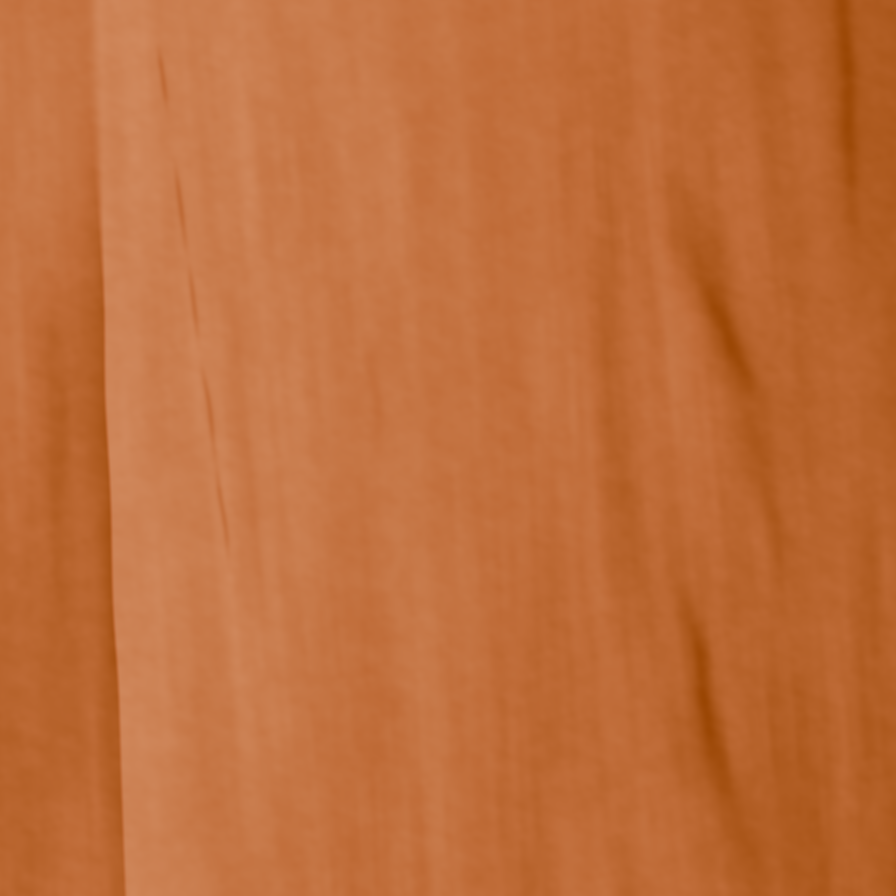
Give the GLSL for this texture, as a Shadertoy shader.

```glsl
// Warm reddish wood: a narrow board beside a wide one, with soft leaning grain.
// A tone value is summed from broad shading, stretched noise, a seam and
// tapered dark streaks, then turned into colour by a three-stop ramp.
#define DARK_WOOD vec3(0.655, 0.325, 0.085)
#define MID_WOOD vec3(0.752, 0.422, 0.220)
#define LIGHT_WOOD vec3(0.808, 0.520, 0.345)
#define GRAIN_STRENGTH 0.42
#define FIBRE_STRENGTH 0.20
#define MOTTLE_STRENGTH 0.15
#define STREAK_STRENGTH 0.46
#define SEAM_STRENGTH 0.42

float hash(vec2 p) {
    vec3 q = fract(vec3(p.xyx) * 0.1031);
    q += dot(q, q.yzx + 33.33);
    return fract((q.x + q.y) * q.z);
}

// Smooth value noise, centred on zero
float noise(vec2 p) {
    vec2 cell = floor(p), f = fract(p);
    f = f * f * (3.0 - 2.0 * f);
    float low = mix(hash(cell), hash(cell + vec2(1, 0)), f.x);
    float high = mix(hash(cell + vec2(0, 1)), hash(cell + vec2(1, 1)), f.x);
    return mix(low, high, f.y) - 0.5;
}

// Soft dark stroke from a to b, tapered at both ends
float streak(vec2 p, vec2 a, vec2 b, float width) {
    vec2 axis = b - a;
    float along = dot(p - a, axis) / dot(axis, axis);
    float across = dot(p - a, vec2(axis.y, -axis.x)) / length(axis);
    float t = clamp(along, 0.0, 1.0);
    float taper = smoothstep(0.0, 0.35, t) * (1.0 - smoothstep(0.55, 1.0, t));
    across += width * 0.9 * noise(vec2(across * 30.0, p.y * 22.0));
    return taper * exp(-across * across / (width * width));
}

// How far the fibres drift to the right on their way down
float fibreLean(float x) {
    float left = smoothstep(0.13, 0.25, x) * (1.0 - smoothstep(0.3, 0.5, x));
    float right = smoothstep(0.6, 0.78, x) * (1.0 - smoothstep(0.82, 1.0, x));
    return 0.04 + 0.06 * left + 0.06 * right;
}

// Light beside the seam, darker toward the right and the upper right corner
float broadShading(vec2 p, float wideBoard) {
    float wide = mix(0.88, 0.30, smoothstep(0.10, 0.95, p.x));
    wide -= 0.26 * smoothstep(0.88, 1.03, p.x) * smoothstep(0.1, 1.0, p.y);
    wide -= 0.08 * (1.0 - smoothstep(0.0, 0.4, p.y));
    float narrow = mix(0.40, 0.72, smoothstep(0.25, 0.95, p.y));
    return mix(narrow, wide, wideBoard);
}

float grain(vec2 p, float board) {
    vec2 g = vec2(p.x + fibreLean(p.x) * (p.y - 0.5) + board * 3.7, p.y);
    float bands = 0.55 * noise(g * vec2(13.0, 1.6)) + 0.5 * noise(g * vec2(29.0, 3.5) + 7.0);
    float fibres = noise(g * vec2(62.0, 5.0) + 19.0) + 0.5 * noise(g * vec2(120.0, 11.0));
    float patches = 0.35 + 0.65 * smoothstep(-0.3, 0.3, noise(p * vec2(7.0, 4.0) + 31.0));
    return GRAIN_STRENGTH * bands + FIBRE_STRENGTH * fibres * patches;
}

// Faint blurry speckle, slightly tilted
float mottle(vec2 p) {
    vec2 q = vec2(p.x - 0.4 * p.y, p.y + 0.4 * p.x);
    return 0.6 * noise(q * vec2(45.0, 60.0)) + 0.5 * noise(q * vec2(95.0, 120.0) + 11.0);
}

// Broken thin pore line running down the light part of the wide board
float poreLine(vec2 p) {
    float sum = 0.0;
    for (int i = 0; i < 5; i++) {
        float k = float(i);
        float top = 0.94 - 0.115 * k + 0.02 * hash(vec2(k, 3.0));
        float len = 0.08 + 0.06 * hash(vec2(k, 8.0));
        float x = 0.178 + 0.140 * (0.94 - top);
        sum += streak(p, vec2(x, top), vec2(x + 0.13 * len, top - len), 0.0036);
    }
    return sum;
}

float darkStreaks(vec2 p) {
    float s = 0.75 * streak(p, vec2(0.73, 0.85), vec2(0.88, 0.43), 0.027);
    s += 0.7 * streak(p, vec2(0.77, 0.72), vec2(0.86, 0.53), 0.011);
    s += 0.5 * streak(p, vec2(0.82, 0.57), vec2(0.91, 0.28), 0.016);
    s += 0.95 * streak(p, vec2(0.75, 0.39), vec2(0.83, 0.03), 0.012);
    s += 0.4 * streak(p, vec2(0.76, 0.26), vec2(0.85, -0.08), 0.026);
    s += 0.7 * streak(p, vec2(0.938, 1.12), vec2(0.952, 0.68), 0.010);
    s += 0.4 * streak(p, vec2(0.413, 0.64), vec2(0.424, 0.47), 0.008);
    s += 0.4 * streak(p, vec2(0.055, 0.72), vec2(0.072, 0.38), 0.012);
    return s + 0.8 * poreLine(p);
}

void mainImage(out vec4 fragColor, in vec2 fragCoord) {
    vec2 p = fragCoord / iResolution.xy;

    // Seam between the boards
    float seamX = 0.121 - 0.036 * (p.y - 0.5) + 0.004 * noise(vec2(2.0, p.y * 9.0));
    float side = p.x - seamX;
    float softness = mix(0.003, 0.010, smoothstep(0.65, 0.95, p.y));
    float wideBoard = smoothstep(-softness, softness, side);
    float seamDepth = (1.0 - 0.75 * smoothstep(0.65, 0.95, p.y)) * (0.8 + 0.8 * noise(vec2(5.0, p.y * 7.0)));
    float shadow = (1.0 - wideBoard) * exp(-abs(side) / 0.016) * seamDepth;
    float rim = wideBoard * exp(-abs(side) / 0.012);

    // Sum of all tones
    float tone = broadShading(p, wideBoard);
    tone += mix(grain(p, 1.0), grain(p, 0.0), wideBoard);
    tone += MOTTLE_STRENGTH * mottle(p);
    tone += 0.08 * rim - SEAM_STRENGTH * shadow;
    tone -= STREAK_STRENGTH * darkStreaks(p);

    // Colour ramp; tones below zero run on into deeper brown
    tone = clamp(tone, -0.35, 1.1);
    vec3 colour = mix(DARK_WOOD, MID_WOOD, min(tone * 2.0, 1.0));
    colour = mix(colour, LIGHT_WOOD, max(tone * 2.0 - 1.0, 0.0));
    fragColor = vec4(colour, 1.0);
}
```
